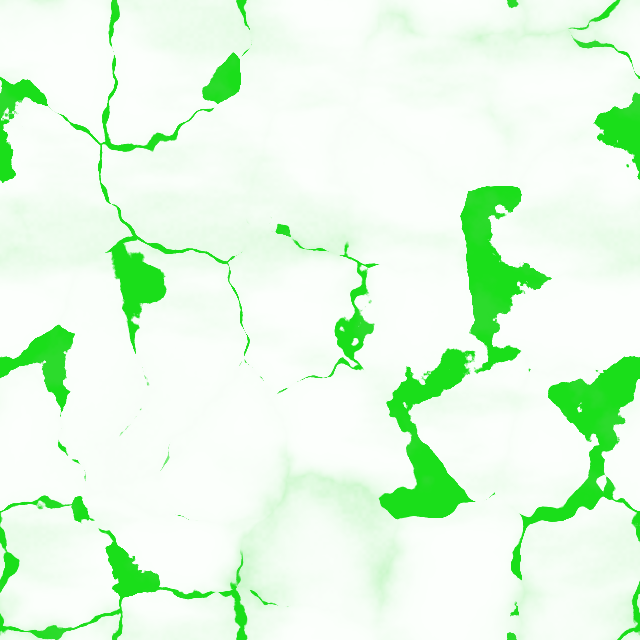
Reproduce this texture map procedurally as a WebGL 1 fragment shader.

```glsl
precision highp float;
// Pale rounded stones parted by broken green veins and pockets, over mint haze.
// A warped, wrapping Voronoi gives the joints; a soft minimum hollows out their
// corners, and slow noise decides where a joint opens, thins or closes.

uniform vec2 u_resolution;

const float CELLS = 5.0;

vec2 hash22(vec2 p, float seed) {
  vec3 q = fract(vec3(p.xyx) * vec3(0.1031, 0.1030, 0.0973) + seed * 0.1379);
  q += dot(q, q.yzx + 33.33);
  return fract((q.xx + q.yz) * q.zy);
}

// Value noise that wraps on the unit square; freq must be whole.
float noise(vec2 uv, vec2 freq, float seed) {
  vec2 p = uv * freq;
  vec2 i = floor(p);
  vec2 f = p - i;
  f = f * f * f * (f * (f * 6.0 - 15.0) + 10.0);
  float a = hash22(mod(i, freq), seed).x;
  float b = hash22(mod(i + vec2(1.0, 0.0), freq), seed).x;
  float c = hash22(mod(i + vec2(0.0, 1.0), freq), seed).x;
  float d = hash22(mod(i + 1.0, freq), seed).x;
  return mix(mix(a, b, f.x), mix(c, d, f.x), f.y);
}

float fbm(vec2 uv, vec2 freq, float seed) {
  float sum = 0.0;
  float amp = 0.5;
  for (int o = 0; o < 5; o++) {
    sum += amp * noise(uv, freq, seed + float(o));
    freq *= 2.0;
    amp *= 0.5;
  }
  return sum / 0.96875;
}

// x: soft joint distance, y: sharp joint distance, z: random value of the stone.
vec3 stones(vec2 p) {
  const float SOFT = 9.0;
  vec2 base = floor(p);
  float near1 = 9.0;
  float near2 = 9.0;
  float sum = 0.0;
  float id = 0.0;
  for (int y = -2; y <= 2; y++) {
    for (int x = -2; x <= 2; x++) {
      vec2 cell = base + vec2(float(x), float(y));
      vec2 rnd = hash22(mod(cell, CELLS), 3.0);
      float d = length(cell + 0.1 + 0.8 * rnd - p);
      sum += exp(-SOFT * d);
      if (d < near1) {
        near2 = near1;
        near1 = d;
        id = fract(rnd.x * 7.0 + rnd.y * 5.0);
      } else {
        near2 = min(near2, d);
      }
    }
  }
  float others = max(sum * exp(SOFT * near1) - 1.0, 1e-5);
  return vec3(-log(others) / SOFT, near2 - near1, id);
}

void main() {
  vec2 uv = gl_FragCoord.xy / u_resolution;
  float aa = CELLS / min(u_resolution.x, u_resolution.y);

  // Stones bent by broad and fine noise
  vec2 warp = vec2(fbm(uv, vec2(4.0), 11.0), fbm(uv, vec2(4.0), 23.0)) - 0.5;
  vec2 crinkle = vec2(noise(uv, vec2(45.0), 31.0), noise(uv, vec2(45.0), 37.0)) - 0.5;
  vec3 joint = stones(uv * CELLS + 0.9 * warp + 0.06 * crinkle);

  // Pockets: short openings with ragged rims
  float rough = fbm(uv, vec2(50.0), 41.0) - 0.5;
  float ragged = mix(0.04, 0.28, noise(uv, vec2(5.0), 47.0));
  float opening = clamp(1.6 * (noise(uv, vec2(9.0), 53.0) - 0.69), -0.5, 0.13);
  float depth = opening - max(joint.x, -0.14) + ragged * rough;
  float pocket = smoothstep(-aa, aa, depth);

  // Veins: hairline joints that fray and break
  float course = noise(uv, vec2(4.0), 61.0) + 0.4 * (noise(uv, vec2(14.0), 67.0) - 0.5);
  float width = 0.04 * smoothstep(0.62, 0.9, course) - 0.004 + 0.09 * rough;
  float vein = smoothstep(-aa, aa, width - joint.y) * smoothstep(0.6, 0.66, course);

  // Haze: fades from the joints at a rate of each stone's own, plus drifting streaks
  float cloud = fbm(uv, vec2(4.0, 5.0), 71.0);
  float streak = fbm(uv, vec2(3.0, 8.0), 83.0);
  float rim = exp(-mix(3.0, 9.0, joint.z) * joint.y);
  float haze = rim * smoothstep(0.42, 0.75, cloud);
  haze += 0.35 * smoothstep(0.5, 0.8, streak) + 0.08 * rim;
  haze *= 0.85 + 0.3 * noise(uv, vec2(160.0), 97.0);

  vec3 stone = mix(vec3(0.988, 1.0, 0.988), vec3(0.8, 0.97, 0.8), min(haze, 1.0));
  vec3 green = mix(vec3(0.1, 0.87, 0.1), vec3(0.19, 0.855, 0.19),
                   0.8 * smoothstep(0.55, 0.75, fbm(uv, vec2(12.0), 101.0)));
  gl_FragColor = vec4(mix(stone, green, max(pocket, vein)), 1.0);
}
```
